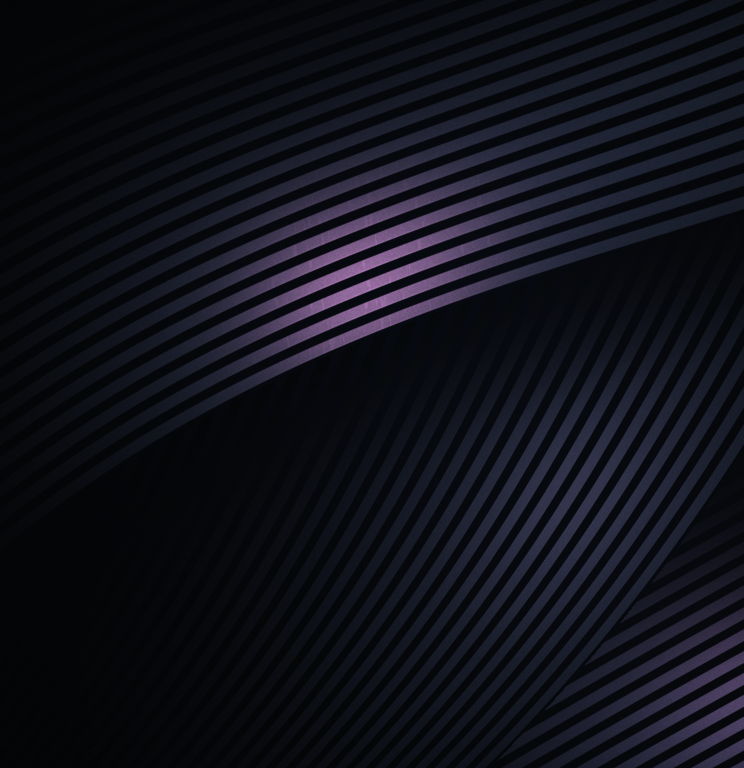
Give the GLSL for this background, as a WebGL 1 fragment shader.

```glsl
precision highp float;
// Dark backdrop of three curved stripe fans, with a violet glow on the upper one.
uniform vec2 u_resolution;

float hash(vec2 p) {
  vec3 q = fract(vec3(p.xyx) * 0.1031);
  q += dot(q, q.yzx + 33.33);
  return fract((q.x + q.y) * q.z);
}

float noise(vec2 p) {
  vec2 i = floor(p), f = fract(p);
  f = f * f * (3.0 - 2.0 * f);
  return mix(mix(hash(i), hash(i + vec2(1.0, 0.0)), f.x),
             mix(hash(i + vec2(0.0, 1.0)), hash(i + 1.0), f.x), f.y);
}

// Soft elliptical falloff: 1 at the centre, 1/e at the given radii.
float glow(vec2 offset, vec2 radii) {
  vec2 q = offset / radii;
  return exp(-dot(q, q));
}

vec2 rotate(vec2 p, float angle) {
  float c = cos(angle), s = sin(angle);
  return vec2(c * p.x + s * p.y, c * p.y - s * p.x);
}

// Repeating stripe that fills the range 0..duty of every unit step.
float stripe(float v, float duty, float blur) {
  float d = abs(fract(v - 0.5 * duty + 0.5) - 0.5);
  return 1.0 - smoothstep(-blur, blur, d - 0.5 * duty);
}

void main() {
  vec2 p = gl_FragCoord.xy / u_resolution.y;
  p.x += 0.5 * (0.96875 - u_resolution.x / u_resolution.y);
  float pixel = 1.0 / u_resolution.y;

  // Background with a faint navy haze
  vec3 color = vec3(0.013, 0.017, 0.022);
  color += vec3(0.012, 0.018, 0.037) * glow(p - vec2(0.58, 0.60), vec2(0.42, 0.38));
  color += vec3(0.010, 0.013, 0.022) * glow(p - vec2(0.88, 0.15), vec2(0.35, 0.30));

  // Upper fan: arcs stacked above a rising curve
  float arc = 0.284 + p.x * (0.8085 + p.x * (0.2207 * p.x - 0.5755));
  float arcStep = 0.028 + 0.0165 * (p.x - 0.6) * (p.x - 0.6);
  float arcIndex = (p.y - arc) / arcStep;
  float upper = stripe(arcIndex, 0.55, pixel / arcStep) * step(-0.2, arcIndex);
  vec2 q = rotate(p - vec2(0.47, 0.63), 0.42);
  vec3 upperColor = vec3(0.135, 0.16, 0.235) * glow(q, vec2(q.x < 0.0 ? 0.34 : 0.75, 0.25));
  float violet = glow(q, vec2(q.x < 0.0 ? 0.135 : 0.17, 0.105));
  upperColor += vec3(0.43, 0.24, 0.36) * violet;

  // Fine scratches and a lit lower rim inside the glow
  float scratch = smoothstep(0.76, 0.95, noise(vec2(p.x * 330.0 + p.y * 40.0, p.y * 38.0)));
  float rim = 1.0 - smoothstep(0.0, 0.14, fract(arcIndex));
  upperColor += vec3(0.16, 0.11, 0.15) * violet * (0.45 * scratch + 0.55 * rim);
  color = mix(color, upperColor + vec3(0.014, 0.018, 0.024), upper);

  // Middle fan: steep curves repeated to the left of its right edge
  float edge = 0.632 + p.y * (1.0 + p.y * (0.24 * p.y - 0.58));
  float edgeStep = 0.026 + 0.008 * p.y;
  float edgeIndex = (edge - p.x) / edgeStep;
  float below = step(arcIndex, -0.2);
  float middle = stripe(edgeIndex, 0.55, 0.8 * pixel / edgeStep) * step(-0.2, edgeIndex);
  vec2 m = rotate(p - vec2(0.76, 0.34), 0.85);
  vec3 middleColor = vec3(0.105, 0.125, 0.185) * glow(m, vec2(0.40, 0.30));
  middleColor += vec3(0.085, 0.065, 0.09) * glow(m - vec2(0.0, 0.02), vec2(0.15, 0.11));
  middleColor *= 1.0 - 0.75 * smoothstep(-0.22, 0.0, p.y - arc);
  color = mix(color, middleColor + vec3(0.014, 0.018, 0.025), middle * below);

  // Corner fan: shallow lines to the right of that edge
  float lineIndex = (p.y - 0.67 * p.x + 0.06 * p.x * p.x) / 0.0285;
  float corner = stripe(lineIndex, 0.55, pixel / 0.0285) * step(edgeIndex, -0.2);
  vec3 cornerColor = vec3(0.13, 0.14, 0.21) * glow(p - vec2(0.95, 0.06), vec2(0.32, 0.20));
  cornerColor += vec3(0.17, 0.10, 0.16) * glow(p - vec2(0.99, 0.10), vec2(0.13, 0.11));
  color = mix(color, cornerColor + vec3(0.02, 0.024, 0.036), corner);

  // Light film grain
  color *= 0.96 + 0.08 * hash(floor(p * 512.0));
  gl_FragColor = vec4(color, 1.0);
}
```
